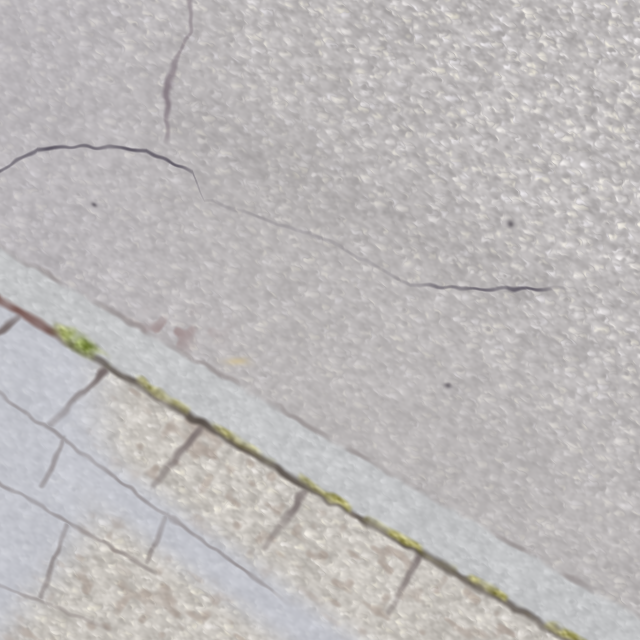
This texture is drawn by a three.js fragment shader. Its source:

```glsl
// Worn asphalt meeting a pale diagonal curb, with mossy gutter and pavers below.
// Slanted lines split the regions; value noise and jittered chips make the
// aggregate, and piecewise ramps and segments make the cracks and joints.
#define GRAIN_SCALE 100.0
#define GRAIN_AMOUNT 0.14
#define CHIP_SCALE 78.0
#define CHIP_AMOUNT 0.135
#define CRACK_WIDTH 0.0048
#define JOINT_WIDTH 0.0055
#define MOSS_PERIOD 0.129
#define ASPHALT vec3(0.725, 0.711, 0.712)
#define CURB vec3(0.76, 0.765, 0.772)
#define PAVER_COOL vec3(0.76, 0.766, 0.795)
#define PAVER_WARM vec3(0.775, 0.758, 0.735)
#define MOSS vec3(0.65, 0.63, 0.38)

varying vec2 vUv;

float hash(vec2 p) {
  vec3 q = fract(p.xyx * 0.1031);
  q += dot(q, q.yzx + 33.33);
  return fract((q.x + q.y) * q.z);
}

float noise(vec2 p) {
  vec2 i = floor(p), f = fract(p);
  f = f * f * (3.0 - 2.0 * f);
  return mix(mix(hash(i), hash(i + vec2(1, 0)), f.x),
             mix(hash(i + vec2(0, 1)), hash(i + vec2(1, 1)), f.x), f.y);
}

// Soft stones jittered in a grid: x is coverage, y is a random tint.
vec2 chips(vec2 p) {
  vec2 best = vec2(0.0);
  for (int j = -1; j <= 1; j++)
  for (int i = -1; i <= 1; i++) {
    vec2 c = floor(p) + vec2(i, j);
    float r = hash(c + 7.0);
    float d = length(p - c - vec2(hash(c + 19.0), hash(c + 41.0)));
    float k = (1.0 - smoothstep(0.0, 0.3 + 0.4 * r, d)) * r;
    if (k > best.x) best = vec2(k, hash(c + 63.0));
  }
  return best;
}

float seg(vec2 p, vec2 a, vec2 d) {
  p -= a;
  return length(p - d * clamp(dot(p, d) / dot(d, d), 0.0, 1.0));
}

float line(float d, float w) { return 1.0 - smoothstep(0.1 * w, w, abs(d)); }
float ramp(float x, float a, float b) { return clamp((x - a) / (b - a), 0.0, 1.0); }
float below(float x, float a, float b) { return 1.0 - smoothstep(a, b, x); }
float blob(vec2 p, float x, float y, float rx, float ry) {
  vec2 d = (p - vec2(x, y)) / vec2(rx, ry);
  return exp(-dot(d, d));
}
float gutterY(float x) { return 0.534 - 0.595 * x - 0.03 * x * (0.9 - x); }
float rowY(float x) { return 0.384 - 0.725 * x; }

// Height of the long crack and sideways place of the short one.
float longCrackY(float x) {
  return 0.733 + 0.034 * ramp(x, 0.0, 0.06) + 0.004 * ramp(x, 0.06, 0.13)
    - 0.007 * ramp(x, 0.14, 0.23) - 0.034 * ramp(x, 0.23, 0.3) - 0.042 * ramp(x, 0.3, 0.32)
    - 0.066 * ramp(x, 0.32, 0.52) - 0.067 * ramp(x, 0.52, 0.64) - 0.007 * ramp(x, 0.64, 0.75);
}
float shortCrackX(float y) {
  return 0.261 + 0.01 * ramp(y, 0.857, 0.9) + 0.026 * ramp(y, 0.9, 0.95);
}

// Joint strength between pavers, row by row.
float joints(vec2 p) {
  float k = 0.5 * line(0.81 * (p.y - rowY(p.x)), JOINT_WIDTH) * below(p.x, 0.4, 0.46);
  k = max(k, 0.55 * line(0.87 * (p.y - 0.245 + 0.57 * p.x), JOINT_WIDTH) * below(p.x, 0.22, 0.26));
  k = max(k, 0.35 * line(p.y - 0.085 + 0.4 * p.x, JOINT_WIDTH) * below(p.x, 0.12, 0.2));
  for (int i = 0; i < 5; i++) {
    float n = float(i), x = 0.026 + 0.13 * n + 0.0066 * n * n;
    vec2 a = vec2(x, gutterY(x) - 0.014);
    float fade = 0.4 + 0.5 * smoothstep(-0.08, -0.01, p.y - a.y);
    k = max(k, fade * line(seg(p, a, vec2(0.014 * n - 0.1, -0.085)), JOINT_WIDTH * 1.7));
    x = 0.098 + 0.163 * n;
    if (i < 2) k = max(k, 0.5 * line(seg(p, vec2(x, rowY(x)), vec2(-0.03, -0.07)), JOINT_WIDTH * 1.3));
  }
  return max(k, 0.5 * line(seg(p, vec2(0.104, 0.178), vec2(-0.04, -0.11)), JOINT_WIDTH * 1.3));
}

void main() {
  vec2 p = vUv, q = mat2(0.82, 0.57, -0.57, 0.82) * p + 3.0, s = q * vec2(0.8, 1.2);
  vec2 w = p + 0.006 * (vec2(noise(q * 60.0), noise(q * 60.0 + 31.0)) - 0.5);
  float fine = mix(noise(s * GRAIN_SCALE), noise(s * GRAIN_SCALE * 1.9), 0.4) - 0.5;
  float broad = mix(noise(q * 7.0), noise(q * 19.0), 0.4) - 0.5;
  vec2 chip = chips(s * CHIP_SCALE + 1.2 * fine);
  vec3 stone = chip.x * mix(vec3(0.95, 0.96, 1.05), vec3(1.0, 0.98, 0.7), chip.y);

  // Asphalt, coarser toward the upper right, with a dim diagonal band
  float coarse = smoothstep(0.9, 1.8, p.x + p.y);
  float off = (p.y - 0.92 + 0.43 * p.x) / 0.06;
  float band = exp(-off * off) * smoothstep(0.2, 0.32, p.x) * below(p.x, 0.75, 0.95);
  vec3 col = ASPHALT + 0.025 * broad - 0.03 * band;
  col.b += 0.012 * below(p.x, 0.0, 0.5);
  col += fine * GRAIN_AMOUNT * (0.75 + 0.8 * coarse) + stone * CHIP_AMOUNT * (0.55 + 0.8 * coarse);

  // Cracks, pits and litter
  float bold = 0.18 + 0.6 * below(p.x, 0.28, 0.32) + 0.5 * smoothstep(0.63, 0.69, p.x) * below(p.x, 0.83, 0.87);
  bold *= below(p.x, 0.86, 0.92) * (0.6 + 0.6 * noise(q * 40.0));
  col = mix(col, vec3(0.32, 0.3, 0.35), bold * line(w.y - longCrackY(w.x), CRACK_WIDTH));
  float knot = blob(p, 0.264, 0.855, 0.04, 0.04);
  float split = line(w.x - shortCrackX(w.y), CRACK_WIDTH * (1.2 + knot));
  col = mix(col, vec3(0.46, 0.41, 0.45), (0.4 + 0.3 * knot) * split * smoothstep(0.77, 0.79, p.y));
  float pits = blob(w, 0.146, 0.68, 0.005, 0.005) + blob(w, 0.797, 0.651, 0.006, 0.005) + blob(w, 0.7, 0.397, 0.007, 0.005);
  col = mix(col, vec3(0.35, 0.33, 0.36), 0.75 * pits);
  float litter = blob(w, 0.265, 0.48, 0.06, 0.025) * smoothstep(0.4, 0.8, noise(q * 65.0));
  col = mix(col, vec3(0.58, 0.48, 0.48), 0.6 * litter);
  col = mix(col, vec3(0.83, 0.75, 0.55), 0.55 * blob(w, 0.371, 0.434, 0.018, 0.006));

  // Curb strip
  float top = 0.866 * (w.y - 0.612 + 0.578 * w.x);
  col = mix(col, CURB + fine * 0.11 + 0.02 * broad + chip.x * 0.05, below(top, -0.006, 0.006));
  col = mix(col, vec3(0.56, 0.53, 0.53), line(top - 0.002, 0.007) * 0.65 * smoothstep(0.2, 0.9, noise(q * 31.0)));

  // Pavers: smooth cool slabs and gritty warm ones
  float gutter = 0.86 * (w.y - gutterY(w.x));
  float warm = smoothstep(0.01, 0.08, abs(p.y + 0.02 - rowY(p.x))) * smoothstep(0.1, 0.22, p.x + 0.8 * max(0.0, 0.2 - p.y));
  vec3 paver = mix(PAVER_COOL, PAVER_WARM, warm) + 0.03 * broad;
  paver += fine * mix(0.08, 0.2, warm) + stone * mix(0.03, 0.11, warm);
  paver = mix(paver, vec3(0.6, 0.53, 0.49), warm * 0.45 * smoothstep(0.6, 0.95, noise(s * 64.0)));
  paver = mix(paver, vec3(0.47, 0.43, 0.43), joints(w) * (0.55 + 0.6 * noise(q * 37.0)));
  col = mix(col, paver, below(gutter, -0.003, 0.003));

  // Dark gutter with moss clumps
  vec3 dirt = mix(vec3(0.46, 0.34, 0.32), vec3(0.34, 0.31, 0.29), smoothstep(0.06, 0.12, p.x));
  col = mix(col, dirt, line(gutter + 0.002, 0.01) * (0.5 + 0.5 * noise(q * 48.0)));
  float clump = 0.5 + 0.5 * cos(6.2832 * (p.x - 0.122) / MOSS_PERIOD);
  float lush = blob(p, 0.13, 0.46, 0.05, 0.06);
  float moss = line(gutter - 0.003 - 0.004 * lush, 0.01 + 0.012 * lush) * smoothstep(0.06, 0.1, p.x);
  moss *= smoothstep(0.35, 0.95, clump * 0.6 + 0.6 * noise(q * 58.0));
  col = mix(col, mix(MOSS, vec3(0.53, 0.59, 0.3), lush) + fine * 0.5, moss * 0.9);
  gl_FragColor = vec4(clamp(col, 0.0, 1.0), 1.0);
}
```
